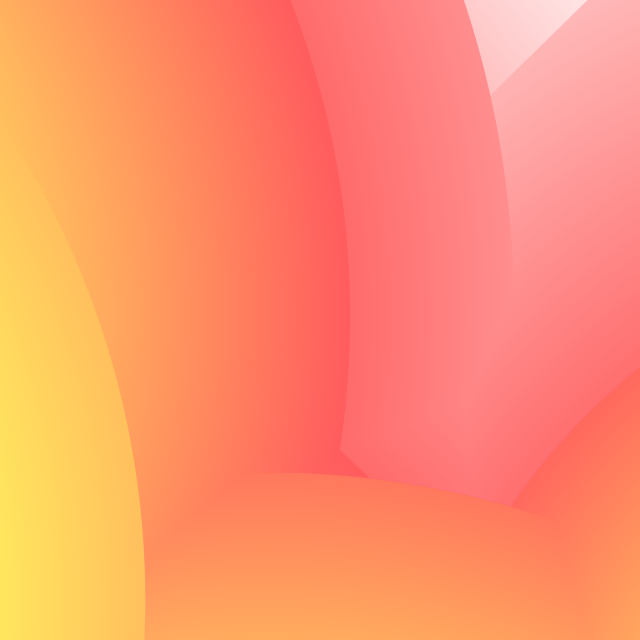
Reproduce this background procedurally as a Shadertoy shader.

```glsl
// Overlapping warm petals: huge discs shaded by their depth, yellow to red,
// over a pink ground that pales with distance from them.
// Each layer is a signed depth turned into the green level of a ramp.

// Depth below a disc's rim: positive inside, negative outside.
float discDepth(vec2 p, vec2 center, float radius) {
    return radius - length(p - center);
}

// Smooth coverage of a shape from its signed depth, about one pixel wide.
float cover(float depth) {
    float pixel = 1.0 / min(iResolution.x, iResolution.y);
    return smoothstep(-0.7 * pixel, 0.7 * pixel, depth);
}

// Raises the warm level where a layer is present and brighter.
float addLayer(float level, float depth, float rim, float slope) {
    return max(level, mix(0.36, rim + slope * depth, cover(depth)));
}

void mainImage(out vec4 fragColor, in vec2 fragCoord) {
    vec2 p = fragCoord / iResolution.xy;

    // Signed depths of all shapes
    float yellowDisc = discDepth(p, vec2(-1.123, 0.0625), 1.35);
    float redDisc = discDepth(p, vec2(-0.801, 0.5065), 1.348);
    float pinkDisc = discDepth(p, vec2(-0.72, 0.518), 1.523);
    float lowerDisc = discDepth(p, vec2(0.414, -1.144), 1.406);
    float cornerDisc = discDepth(p, vec2(1.655, -0.384), 1.042);
    float redWedge = dot(vec2(0.531, 0.297) - p, vec2(0.687, 0.726));
    float paleCorner = dot(p - vec2(0.918, 1.0), vec2(-0.70, 0.714));

    // Pink ground, growing paler away from the corner disc
    float pink = 0.435 - 0.55 * cornerDisc;
    float inner = min(pink, 0.42 - 0.53 * max(redDisc, redWedge));
    float pale = 0.82 + dot(p - vec2(0.772, 1.0), vec2(0.52, 0.42));
    pink = mix(pink, pale, cover(paleCorner));
    pink = mix(pink, inner, cover(pinkDisc));
    vec3 color = vec3(1.0, pink, pink);

    // Red to orange layers, the brightest one winning
    float warm = addLayer(0.36, redDisc, 0.36, 0.80);
    warm = addLayer(warm, redWedge, 0.36, 0.50);
    warm = addLayer(warm, lowerDisc, 0.47, 0.78);
    warm = addLayer(warm, cornerDisc, 0.41, 0.85);
    float warmDepth = max(max(redDisc, redWedge), max(lowerDisc, cornerDisc));
    color = mix(color, vec3(1.0, warm, 0.37), cover(warmDepth));

    // Yellow disc in front
    vec3 yellow = vec3(1.0, 0.75 + 0.66 * yellowDisc, 0.37);
    color = mix(color, yellow, cover(yellowDisc));

    fragColor = vec4(clamp(color, 0.0, 1.0), 1.0);
}
```
